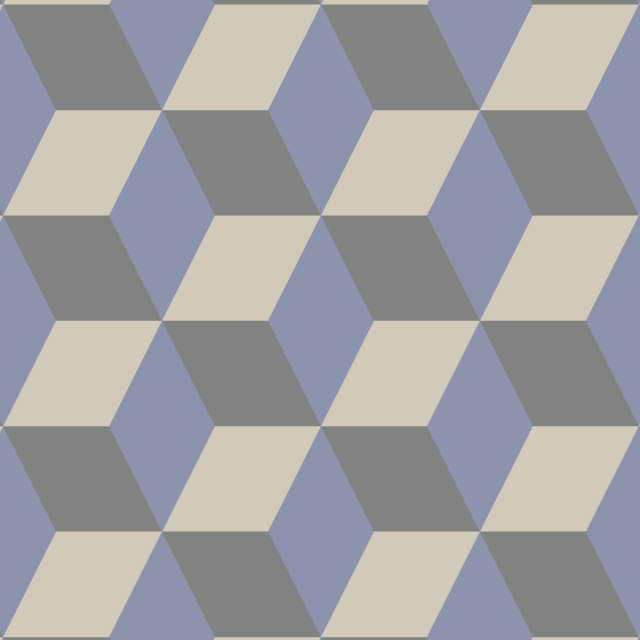
A WebGL 1 fragment shader for this pattern:

```glsl
precision highp float;

uniform vec2 u_resolution;

const vec3 GRAY  = vec3(0.508, 0.508, 0.508);
const vec3 CREAM = vec3(0.825, 0.792, 0.722);
const vec3 BLUE  = vec3(0.548, 0.580, 0.678);

const vec2 PERIOD = vec2(0.4967, 0.3294);   // repeat size in canvas units
const vec2 CENTER = vec2(0.5015, 0.4987);   // middle of one blue diamond
const float SOFTNESS = 1.3;                 // filter width in pixels
const int SAMPLES = 4;                      // filter samples per axis

// Tumbling blocks: rows of slanted faces, each row shifted by half a repeat.
vec3 blockColor(vec2 uv) {
  // One unit is half the width and half the height of a diamond.
  vec2 p = (uv - CENTER) / (PERIOD * vec2(1.0 / 6.0, 0.5));
  float row = floor(p.y);
  float rise = p.y - row;
  float x = mod(p.x + 3.0 * row, 6.0);

  // Faces leaning left and right; diamonds fill the gaps.
  if (abs(x - 2.0 + rise) < 1.0) return GRAY;
  if (abs(x - 4.0 - rise) < 1.0) return CREAM;
  return BLUE;
}

void main() {
  // Box filter over the pixel for smooth edges.
  vec3 sum = vec3(0.0);
  for (int j = 0; j < SAMPLES; j++) {
    for (int i = 0; i < SAMPLES; i++) {
      vec2 offset = (vec2(float(i), float(j)) + 0.5) / float(SAMPLES) - 0.5;
      sum += blockColor((gl_FragCoord.xy + offset * SOFTNESS) / u_resolution);
    }
  }
  gl_FragColor = vec4(sum / float(SAMPLES * SAMPLES), 1.0);
}
```
